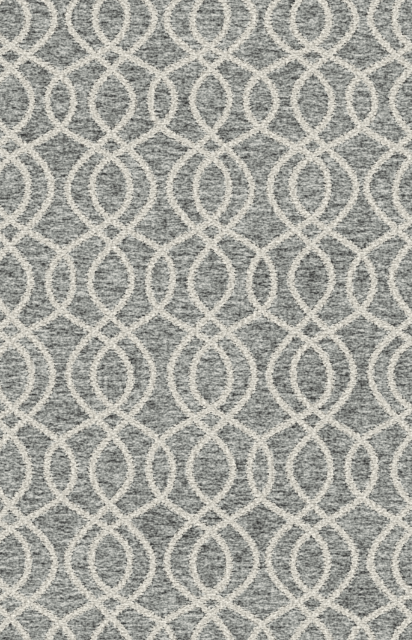
Give the GLSL for this pattern, as a Shadertoy shader.

```glsl
// Lengths are fractions of the canvas height
const float COLUMN_PITCH = 0.1567;
const float COLUMN_CENTER = 0.3300;
const float ROW_CENTER = 0.414;
const float ROW_RATE = 3.368;      // rows per canvas height
const float ROW_DRIFT = 0.711;     // cubic tightening of rows toward the top
const float LINE_HALF_WIDTH = 0.0056;
const float EDGE_FRAY = 0.0034;
const float HAND_WOBBLE = 0.009;

// Strands: mean offset, swing, flattening of the crests
const vec3 RING_STRAND = vec3(-0.0178, -0.0492, 0.00);
const vec3 CORE_STRAND = vec3(-0.0350, 0.0630, 0.06);

const float STREAK_CONTRAST = 0.74;
const float GRAIN_CONTRAST = 0.80;
const float PATCH_CONTRAST = 0.20;
const float LINE_GRAIN = 0.20;
const float GROOVE_DEPTH = 0.26;

const vec3 YARN_DARK = vec3(0.24, 0.24, 0.235);
const vec3 YARN_MID = vec3(0.575, 0.585, 0.565);
const vec3 YARN_LIGHT = vec3(0.81, 0.81, 0.785);
const vec3 LINE_COLOR = vec3(0.825, 0.812, 0.770);

const float TAU = 6.2831853;

vec2 randomGradient(vec2 cell) {
    vec3 q = fract(cell.xyx * vec3(0.1031, 0.1030, 0.0973));
    q += dot(q, q.yzx + 33.33);
    float angle = TAU * fract((q.x + q.y) * q.z);
    return vec2(cos(angle), sin(angle));
}

float gradientNoise(vec2 p) {
    vec2 i = floor(p), f = p - i;
    vec2 u = f * f * f * (f * (f * 6.0 - 15.0) + 10.0);
    vec2 e = vec2(0.0, 1.0);
    float a = dot(randomGradient(i), f);
    float b = dot(randomGradient(i + e.yx), f - e.yx);
    float c = dot(randomGradient(i + e.xy), f - e.xy);
    float d = dot(randomGradient(i + e.yy), f - e.yy);
    return mix(mix(a, b, u.x), mix(c, d, u.x), u.y);
}

// Distance to a wavy vertical strand repeated at every column
float strandDistance(float x, float phase, float phaseRate, vec3 strand) {
    float k = strand.z, scale = strand.y / (1.0 - k);
    float center = strand.x + scale * (cos(phase) - k * cos(3.0 * phase));
    float slope = scale * phaseRate * (3.0 * k * sin(3.0 * phase) - sin(phase));
    float dx = mod(x - center + 0.5 * COLUMN_PITCH, COLUMN_PITCH) - 0.5 * COLUMN_PITCH;
    return abs(dx) * inversesqrt(1.0 + slope * slope);
}

// Each strand and its mirror image interlace into the trellis
float trellisDistance(vec2 p) {
    float y = ROW_CENTER - p.y;
    float phase = TAU * (ROW_RATE * y + ROW_DRIFT * y * y * y);
    float phaseRate = TAU * (ROW_RATE + 3.0 * ROW_DRIFT * y * y);
    float nearest = 1.0;
    for (int i = 0; i < 2; i++) {
        float side = float(2 * i - 1);
        float wobble = HAND_WOBBLE * gradientNoise(p * 9.0 + 17.0 * side + 40.0);
        float x = side * (p.x - COLUMN_CENTER) + wobble;
        nearest = min(nearest, strandDistance(x, phase, phaseRate, RING_STRAND));
        nearest = min(nearest, strandDistance(x, phase, phaseRate, CORE_STRAND));
    }
    return nearest;
}

// Heathered yarn: short horizontal streaks over fine loop grain
vec3 groundColor(vec2 p, float grain) {
    float streak = gradientNoise(p * vec2(36.0, 145.0) + 5.0)
                 + 0.9 * gradientNoise(p * vec2(95.0, 270.0) + 71.0);
    float patches = gradientNoise(p * vec2(5.0, 8.0) + 23.0);
    float shade = STREAK_CONTRAST * streak + GRAIN_CONTRAST * grain + PATCH_CONTRAST * patches;
    vec3 color = mix(YARN_MID, YARN_LIGHT, clamp(shade * 1.4, 0.0, 1.0));
    return mix(color, YARN_DARK, clamp(-shade * 1.1, 0.0, 1.0));
}

void mainImage(out vec4 fragColor, in vec2 fragCoord) {
    vec2 p = fragCoord / iResolution.y;
    float pixel = 1.0 / iResolution.y;
    float grain = gradientNoise(p * vec2(215.0, 330.0) + 11.0)
                + 0.5 * gradientNoise(p * vec2(371.0, 407.0) + 133.0);
    float fray = gradientNoise(p * 260.0 + 91.0);

    // Raised line with a frayed, softened edge
    float edge = trellisDistance(p) + EDGE_FRAY * fray - LINE_HALF_WIDTH;
    float line = 1.0 - smoothstep(-0.0012 - pixel, 0.0012 + pixel, edge);

    // Speckled groove beside the line
    float groove = exp(-pow(edge / 0.0024, 2.0)) * smoothstep(-0.1, 0.45, -grain);

    vec3 ground = groundColor(p, grain);
    vec3 pile = LINE_COLOR + LINE_GRAIN * grain + 0.05 * fray;
    vec3 color = mix(ground, pile, line) * (1.0 - GROOVE_DEPTH * groove);
    fragColor = vec4(clamp(color, 0.0, 1.0), 1.0);
}
```
